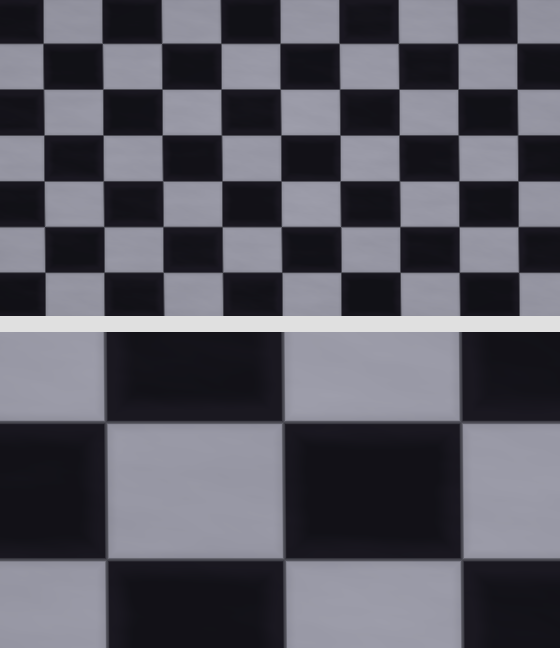
Top, the full canvas; bottom, a detail of the centre.
Write a Shadertoy shader that draws this pattern.

```glsl
#define CELL vec2(0.1874, 0.1449)
#define ORIGIN vec2(0.1445, 0.1366)
#define SHEAR 0.0075
#define LINE_HALF 0.0016
#define EDGE_SOFT 0.0021
#define LIGHT vec3(0.592, 0.592, 0.642)
#define DARK vec3(0.068, 0.066, 0.088)
#define DARK_RIM vec3(0.100, 0.092, 0.125)
#define LINE_COLOR vec3(0.27, 0.27, 0.30)
#define WEAR 0.014

float hash(vec2 p) {
    p = fract(p * vec2(0.1031, 0.1137));
    p += dot(p, p.yx + 33.33);
    return fract((p.x + p.y) * p.x * 97.0);
}

// Layered sines, stretched sideways like faint brush streaks
float streaks(vec2 p, float seed) {
    float sum = 0.0;
    float amp = 0.5;
    vec2 q = p * vec2(14.0, 38.0) + seed * 6.283;
    for (int i = 0; i < 4; i++) {
        sum += amp * sin(q.x + 1.7 * sin(q.y + seed)) * cos(q.y + 0.6 * q.x);
        q = mat2(1.7, 0.4, -0.4, 1.9) * q + 2.1;
        amp *= 0.6;
    }
    return sum;
}

void mainImage(out vec4 fragColor, in vec2 fragCoord) {
    vec2 p = fragCoord / iResolution.y;
    vec2 uv = fragCoord / iResolution.xy;

    // Slightly sheared board
    vec2 grid = (p - ORIGIN + vec2(SHEAR * p.y, 0.0)) / CELL;
    vec2 id = floor(grid);
    vec2 local = fract(grid);
    vec2 toEdge = min(local, 1.0 - local) * CELL;
    float edge = min(toEdge.x, toEdge.y);
    float parity = mod(id.x + id.y, 2.0);
    float side = edge * (2.0 * parity - 1.0);

    // Per-square tone and streaks
    float seed = hash(id + 17.0);
    float wear = streaks(p, seed);
    vec3 light = LIGHT + WEAR * (wear + 0.8 * (seed - 0.5));
    light *= 1.0 - 0.06 * (1.0 - smoothstep(0.0, 0.013, edge));
    float rim = 1.0 - smoothstep(0.004, 0.034, edge);
    float haze = clamp(rim + 0.3 * wear + 0.5 * (seed - 0.4), 0.0, 1.0);
    vec3 dark = mix(DARK, DARK_RIM, haze);

    // Soft checks with a thin grey seam
    float soft = max(EDGE_SOFT, 0.75 / iResolution.y);
    vec3 color = mix(dark, light, smoothstep(-soft, soft, side));
    float seam = 1.0 - smoothstep(LINE_HALF - soft * 0.5, LINE_HALF + soft * 0.5, edge);
    color = mix(color, LINE_COLOR, 0.75 * seam);

    // Gentle falloff toward the corners
    vec2 c = uv - vec2(0.55, 0.5);
    color *= 1.015 - 0.11 * dot(c, c);
    fragColor = vec4(color, 1.0);
}
```
